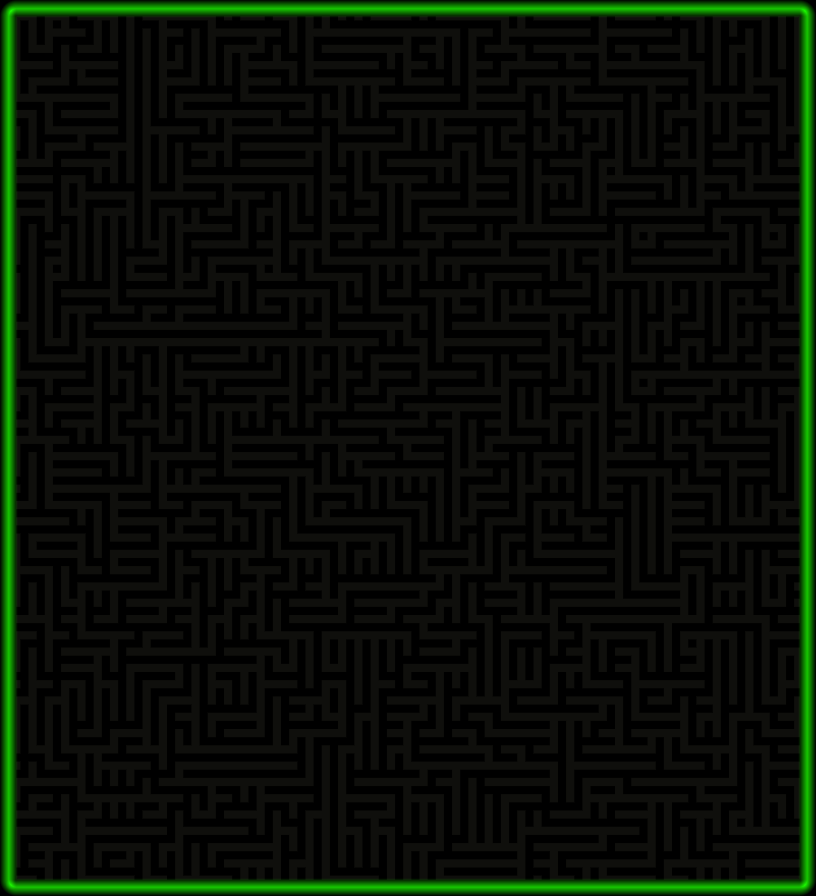
Reproduce this pattern procedurally as a Shadertoy shader.

```glsl
// Dim maze of square-cut walls inside a glowing green bevelled frame.

const float ROWS = 55.0;                          // maze pitches per canvas height
const float WALL_HALF_WIDTH = 0.25;
const vec3 FLOOR_COLOR = vec3(0.0);
const vec3 WALL_COLOR = vec3(0.060, 0.060, 0.046);
const vec3 FRAME_COLOR = vec3(0.11, 1.0, 0.0);

float hash(vec2 p, float seed) {
    vec3 q = fract(vec3(p.xyx + seed) * vec3(0.1031, 0.1030, 0.0973));
    q += dot(q, q.yzx + 33.33);
    return fract((q.x + q.y) * q.z);
}

float randomSign(float lane, float seed) {
    return hash(vec2(lane, seed), seed) < 0.5 ? -1.0 : 1.0;
}

// Each post grows one wall; lane signs keep two posts from sharing an edge.
vec2 growth(vec2 post) {
    float blockBias = step(0.5, hash(floor(post / 2.0), 17.0));
    float horizontalChance = mix(0.22, 0.78, blockBias);
    return hash(post, 5.0) < horizontalChance
        ? vec2(randomSign(post.y, 41.0), 0.0)
        : vec2(0.0, randomSign(post.x, 73.0));
}

bool linked(vec2 post, vec2 dir) {
    return dot(growth(post), dir) > 0.5 || dot(growth(post + dir), dir) < -0.5;
}

// Signed distance to the nearest post and the arms leaving it.
float mazeDistance(vec2 p) {
    vec2 post = floor(p + 0.5);
    vec2 f = p - post;
    float dist = max(abs(f.x), abs(f.y));
    vec2 dir = vec2(1.0, 0.0);
    for (int i = 0; i < 4; i++) {
        vec2 side = vec2(-dir.y, dir.x);
        if (linked(post, dir))
            dist = min(dist, max(abs(dot(f, side)), -dot(f, dir)));
        dir = side;
    }
    return dist - WALL_HALF_WIDTH;
}

// Depth inside the canvas border, with rounded corners.
float frameDepth(vec2 edge, float radius) {
    vec2 q = radius - edge;
    return radius - length(max(q, 0.0)) - min(max(q.x, q.y), 0.0);
}

// Tent-shaped ridge of light around a given depth.
float ridge(float depth, float center, float halfWidth) {
    return max(0.0, 1.0 - abs(depth - center) / halfWidth);
}

void mainImage(out vec4 fragColor, in vec2 fragCoord) {
    float pixel = ROWS / iResolution.y;
    vec2 p = fragCoord * pixel;
    vec2 edge = min(p, iResolution.xy * pixel - p);

    // Maze
    float wall = clamp(0.5 - mazeDistance(p) / pixel, 0.0, 1.0);
    vec3 color = mix(FLOOR_COLOR, WALL_COLOR, wall);

    // Frame with a small highlight at each corner
    float depth = frameDepth(edge, 1.0);
    color *= clamp(0.5 + (depth - 1.0) / pixel, 0.0, 1.0);
    float glow = 0.78 * ridge(depth, 0.54, 0.55);
    glow += 0.2 * ridge(length(edge - 0.68), 0.0, 0.35);
    color += FRAME_COLOR * glow;

    fragColor = vec4(color, 1.0);
}
```
